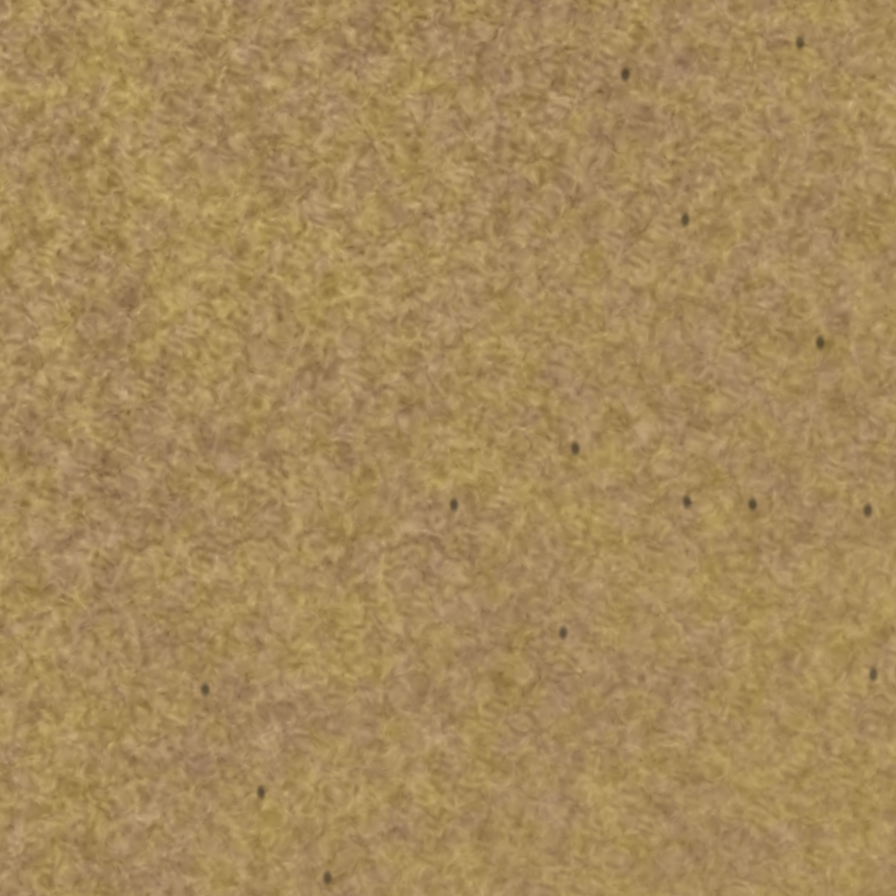
Give the GLSL for this texture, as a Shadertoy shader.

```glsl
// Fine tan cork-like board: warped value noise makes the soft grain,
// short randomly turned chips add light and dark flecks, and broad
// noise drifts the hue between ochre and dull mauve.

float hash(vec2 p) {
    return fract(sin(dot(p, vec2(127.1, 311.7))) * 43758.5453);
}

float noise(vec2 p) {
    vec2 cell = floor(p), f = fract(p);
    f = f * f * (3.0 - 2.0 * f);
    float low = mix(hash(cell), hash(cell + vec2(1.0, 0.0)), f.x);
    float high = mix(hash(cell + vec2(0.0, 1.0)), hash(cell + 1.0), f.x);
    return mix(low, high, f.y);
}

// Noise centred on zero, turned so that its lattice does not show.
float grain(vec2 p, float scale, float angle) {
    float c = cos(angle), s = sin(angle);
    return noise(mat2(c, s, -s, c) * p * scale + scale) - 0.5;
}

// Sum of soft oblong chips, one per cell, each lighter or darker.
float chips(vec2 p, float seed) {
    vec2 cell = floor(p);
    float total = 0.0;
    for (int y = -1; y <= 1; y++) {
        for (int x = -1; x <= 1; x++) {
            vec2 id = cell + vec2(x, y);
            vec2 centre = id + vec2(hash(id + seed), hash(id + seed + 17.3));
            float angle = 6.2832 * hash(id + seed + 41.9);
            vec2 along = vec2(cos(angle), sin(angle));
            vec2 d = p - centre;
            d = vec2(dot(d, along), dot(d, vec2(-along.y, along.x)));
            d.y += 0.5 * d.x * d.x;
            float size = mix(0.7, 1.2, hash(id + seed + 63.1));
            float body = exp(-dot(d * d, vec2(8.0, 42.0)) / (size * size));
            total += body * (2.0 * hash(id + seed + 87.7) - 1.0);
        }
    }
    return total;
}

// Rare small dark pits.
float pits(vec2 p) {
    vec2 id = floor(p);
    vec2 centre = id + 0.25 + 0.5 * vec2(hash(id + 5.1), hash(id + 9.4));
    vec2 d = (p - centre) * vec2(1.0, 0.65);
    float present = step(0.94, hash(id + 23.6));
    return present * (1.0 - smoothstep(0.02, 0.11, length(d)));
}

void mainImage(out vec4 fragColor, in vec2 fragCoord) {
    vec2 uv = fragCoord / iResolution.y;

    // Bend the grain a little so that it looks fibrous.
    vec2 bend = vec2(grain(uv, 55.0, 0.4), grain(uv, 55.0, 1.9));
    vec2 p = uv + 0.007 * bend;

    // Lightness from grain and chips, strongest towards the upper left.
    float tone = 0.07 * grain(p, 62.0, 0.7)
               + 0.10 * grain(p, 118.0, 1.2)
               + 0.10 * grain(p, 185.0, 0.3);
    tone += 0.055 * chips(p * 72.0, 3.0) + 0.045 * chips(p * 105.0, 29.0);
    tone *= mix(0.78, 1.15, smoothstep(-0.8, 0.8, uv.y - uv.x));

    // Broad cloudy shading.
    float cloud = grain(uv, 9.0, 0.5) + 0.8 * grain(uv, 23.0, 1.1);
    tone += 0.022 * cloud;

    // Hue drift: positive is ochre, negative is mauve.
    float hue = 0.5 * cloud + 0.8 * grain(p, 42.0, 2.1) + 0.5 * grain(p, 90.0, 0.9);

    vec3 tan_ = vec3(0.652, 0.542, 0.358);
    vec3 color = tan_ + tone * vec3(1.0, 1.0, 0.88);
    color += hue * vec3(0.006, 0.018, -0.055);
    color *= 1.0 - 0.42 * pits(uv * 15.0);

    fragColor = vec4(clamp(color, 0.0, 1.0), 1.0);
}
```
